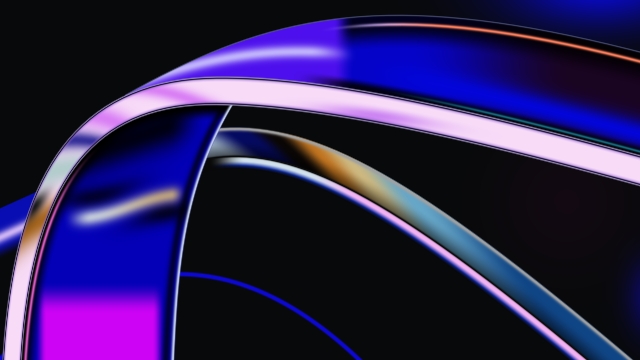
Write a WebGL 2 fragment shader that draws this background.

```glsl
#version 300 es
precision highp float;
// Glossy bent glass ribbons in blue, violet and pale pink on near black.
// Cubic curves give a signed distance and a position along each ribbon;
// soft bumps and ramps in those coordinates paint the reflections.
uniform vec2 u_resolution;
out vec4 fragColor;
float pixel;

float fill(float d) { return clamp(.5 - d / (1.5 * pixel), 0., 1.); }

// Smooth step that may also run downwards
float ramp(float a, float b, float x) {
  float k = clamp((x - a) / (b - a), 0., 1.);
  return k * k * (3. - 2. * k);
}

float bump(float x, float center, float width) {
  float k = (x - center) / width;
  return exp(-k * k);
}

// x: signed distance to a cubic, positive on its left; y: position 0..1
vec2 trace(vec2 p, vec2 a, vec2 b, vec2 c, vec2 d) {
  const float STEPS = 36.;
  vec2 best = vec2(99, 0), from = a;
  for (float i = 1.; i <= STEPS; i++) {
    float t = i / STEPS, s = 1. - t;
    vec2 to = s * s * s * a + 3. * s * t * (s * b + t * c) + t * t * t * d;
    vec2 e = to - from, r = p - from;
    float k = clamp(dot(r, e) / dot(e, e), 0., 1.), dist = length(r - k * e);
    if (dist < abs(best.x))
      best = vec2(e.x * r.y < e.y * r.x ? -dist : dist, (i - 1. + k) / STEPS);
    from = to;
  }
  return best;
}

// Dim glows, the strip at the far left and the thin blue arc
vec3 backdrop(vec2 p) {
  vec3 c = vec3(.03, .034, .04);
  c += vec3(0, 0, .75) * bump(p.x, 7.2, 1.1) * bump(p.y, 4.5, .5);
  c += vec3(.02, 0, .4) * bump(p.x, 7.85, .3) * bump(p.y, .75, .45);
  c += vec3(.04, 0, .03) * bump(p.x, 6.8, .8) * bump(p.y, 1.9, .8);
  float h = p.y - .45 * p.x, x = p.x - 2.15;
  vec3 strip = mix(vec3(.03, .05, .7), vec3(.8, .7, .95), bump(h, 1.47, .07));
  c = mix(c, strip, fill(h - 1.82) * ramp(1.2, 1.4, h) * step(p.x, .6));
  float arc = abs(p.y - 1.03 + .22 * x * x) / length(vec2(1, .44 * x));
  return mix(c, vec3(.05, .03, .82), ramp(.04, .01, arc));
}

// Second arch: x runs along it, v across it
vec3 archColor(float x, float v) {
  float u = x + 1.5 * v - .1;
  vec3 c = mix(vec3(.62, .7, .78), vec3(.02, .04, .38), ramp(2.5, 2.95, u));
  c = mix(c, vec3(.04, .025, .02), ramp(3.1, 3.45, u));
  c = mix(c, vec3(.75, .45, .12), ramp(3.5, 3.95, u));
  c = mix(c, vec3(.8, .72, .5), ramp(3.9, 4.4, u));
  c = mix(c, vec3(.4, .65, .78), ramp(4.4, 5.1, u));
  c = mix(c, vec3(.06, .27, .52), ramp(5.1, 6.5, u));
  c *= mix(1., ramp(-.16, .12, v), .65);
  c = mix(c, vec3(.63), bump(v, .23, .025));
  vec3 lip = mix(vec3(.82, .88, .92), vec3(.95, .7, .95), ramp(3.7, 4.3, x));
  lip = mix(vec3(.03, .15, .65), lip, ramp(-.22, -.15, v));
  lip = mix(vec3(.03), lip, ramp(-.25, -.19, v) * ramp(2.5, 2.95, x));
  c = mix(lip, c, ramp(-.11, -.09, v));
  return mix(c, vec3(.04), bump(v, -.1, .014));
}

// Blue panel: gap to the main band, side is measured from its right edge
vec3 panelColor(vec2 p, float gap, float side) {
  vec3 c = vec3(.01, 0, .72);
  c *= 1. - .9 * bump(p.y, 2.1 + .35 * p.x, .27) * ramp(2.5, 2., p.x);
  float fold = 1.53 + .2 * p.x + .04 * sin(4. * p.x);
  c *= 1. - .75 * bump(p.y, fold + .24, .13) * bump(p.x, 1.15, .5);
  c *= 1. - .8 * bump(p.y, fold - .2, .13) * bump(p.x, 2., .4);
  vec3 sheen = mix(vec3(.75, .78, .85), vec3(.72, .62, .5), ramp(1.1, 2., p.x));
  c = mix(c, sheen, bump(p.y, fold, .095) * ramp(.75, 1.1, p.x) * ramp(2.25, 2.05, p.x));
  float pool = ramp(.95, .55, p.y) * ramp(.42, .56, p.x) * ramp(1.98, 1.83, p.x);
  c = mix(c, vec3(.8, .01, .96), pool);
  c *= ramp(.02, .2, gap) * (1. - .7 * bump(side, -.1, .05));
  c = mix(c, vec3(.85, .35, .75), bump(gap, .045, .018) * ramp(2.6, 1.6, p.y));
  return mix(c, vec3(.75, .8, .9), bump(side, -.015, .022));
}

// Upper ribbon: depth below its top edge, gap above the main band
vec3 ribbonColor(vec2 p, float depth, float gap) {
  float right = ramp(4., 4.25, p.x), x = p.x - 3.6;
  vec3 c = mix(vec3(.3, .06, .93), vec3(.02, .01, .78), right);
  c = mix(c, vec3(.1, .015, .13), ramp(4.9, 6.9, p.x));
  c = mix(c, vec3(.01, .02, .85), bump(gap, .24, .17) * ramp(4.2, 5.2, p.x));
  c = mix(c, vec3(.75, .7, .98), bump(p.y, 3.7 - .1 * x * x, .075) * ramp(.7, .1, x));
  c *= 1. - .85 * right * ramp(.42, .12, depth);
  c *= 1. - .9 * ramp(3.5, 4.3, p.x) * ramp(.14, .03, gap);
  vec3 line = mix(vec3(.75, .65, .95), vec3(1, .5, .36), ramp(4.3, 5.4, p.x));
  c = mix(c, line, bump(depth, .115, .02) * ramp(3.8, 4.8, p.x));
  c = mix(c, vec3(.08, .42, .5), bump(gap, .04, .015) * ramp(4.5, 6., p.x));
  return mix(c, vec3(.35, .38, .55), bump(depth, 0., .012));
}

// Main band: s runs 0..2 along it, v is -1..1 across it
vec3 bandColor(float s, float v) {
  float u = s + .03 * v, rim = abs(v);
  vec3 c = vec3(.97, .86, .97);
  c = mix(c, vec3(.65, .4, .12), bump(u, .31, .06));
  c = mix(c, vec3(.06), bump(u, .37, .04) * ramp(-.6, .6, v));
  c = mix(c, vec3(.7, .8, .8), bump(u, .47, .06));
  c = mix(c, vec3(.2, .18, .6), bump(u, .58, .035));
  c = mix(c, vec3(.85, .5, .96), bump(u, .68, .045) + bump(u + .05 * v, .89, .05));
  c = mix(c, vec3(.8, .52, .95), bump(s - .1 * v, 1.45, .12) * ramp(.3, -.5, v));
  c = mix(c, vec3(.6, .4, .85), .6 * ramp(.6, .9, rim));
  c = mix(c, vec3(.12, .1, .24), bump(rim, .89, .06));
  return mix(c, vec3(.6, .57, .7), bump(rim, 1., .06));
}

void main() {
  // The canvas spans 7.68 by 4.32 units
  pixel = 4.32 / u_resolution.y;
  vec2 p = gl_FragCoord.xy * pixel, bend = vec2(2.6, 3.23);
  vec2 rise = trace(p, vec2(.14, -.1), vec2(.25, 2.1), vec2(.95, 3.23), bend);
  vec2 fall = trace(p, bend, vec2(4, 3.23), vec2(6, 2.73), vec2(7.8, 2.24));
  vec2 band = abs(rise.x) < abs(fall.x) ? rise : fall + vec2(0, 1);
  float arch = trace(p, vec2(2.4, 2.5), vec2(3.5, 2.72), vec2(4.7, 2.15), vec2(7.6, -.33)).x;
  float crest = trace(p, vec2(1.5, 3.18), vec2(3.3, 4.2), vec2(4.7, 4.48), vec2(7.8, 3.67)).x;
  float halfWidth = mix(.115, .18, ramp(0., 1.3, band.y)), gap = abs(band.x) - halfWidth;
  float side = p.x - 2.09 - p.y * (.048 + .0195 * p.y * p.y);

  vec3 c = backdrop(p);
  c = mix(c, archColor(p.x, arch), fill(abs(arch) - .25));
  c = mix(c, panelColor(p, gap, side), fill(side) * step(band.x, 0.));
  c = mix(c, ribbonColor(p, -crest, gap), fill(crest) * step(0., band.x) * step(1.5, p.x));
  c = mix(c, bandColor(band.y, band.x / halfWidth), fill(gap));
  fragColor = vec4(c, 1);
}
```
